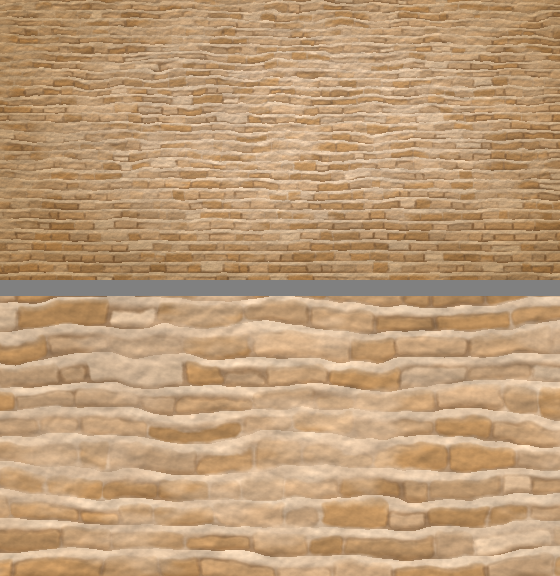
Top: the whole. Bottom: its middle third, enlarged.
Write a WebGL 2 fragment shader that draws this texture.

```glsl
#version 300 es
precision highp float;
// Weathered ancient masonry: stepped courses of worn sandstone blocks with sandy ledges.
uniform vec2 u_resolution;
out vec4 fragColor;

const vec3 SAND = vec3(0.79, 0.68, 0.56);
const vec3 PALE = vec3(0.85, 0.76, 0.65);
const vec3 TAN = vec3(0.72, 0.59, 0.45);
const vec3 OCHRE = vec3(0.67, 0.51, 0.33);
const vec3 SHADOW = vec3(0.43, 0.29, 0.16);

float hash(vec2 p) {
  vec3 q = fract(p.xyx * vec3(0.1031, 0.103, 0.0973));
  q += dot(q, q.yzx + 33.33);
  return fract((q.x + q.y) * q.z);
}

float noise(vec2 p) {
  vec2 i = floor(p), f = fract(p);
  f = f * f * (3.0 - 2.0 * f);
  return mix(mix(hash(i), hash(i + vec2(1, 0)), f.x),
             mix(hash(i + vec2(0, 1)), hash(i + vec2(1, 1)), f.x), f.y);
}

float fbm(vec2 p) {
  float sum = 0.0, amp = 0.5;
  for (int i = 0; i < 4; i++) {
    sum += amp * noise(p);
    p = mat2(1.6, 1.2, -1.2, 1.6) * p + 7.3;
    amp *= 0.5;
  }
  return sum / 0.9375;
}

float roundedBox(vec2 p, vec2 halfSize, float radius) {
  vec2 q = abs(p) - halfSize + radius;
  return length(max(q, 0.0)) + min(max(q.x, q.y), 0.0) - radius;
}

// Position of the joint to the left of a block, in block counts along its course.
float joint(float index, float course) {
  return index + 0.65 * (hash(vec2(index, course + 50.0)) - 0.5);
}

// Returns edge distance, height within the course (0..1), and the block's identity.
vec4 masonry(vec2 p, float wear) {
  // Courses are taller near the ground.
  float v = 25.0 * p.y + 5.0 * p.y * p.y + 0.35;
  float courseHeight = 1.0 / (25.0 + 10.0 * p.y);
  float course = floor(v), rise = fract(v);
  float density = mix(12.0, 18.0, hash(vec2(course, 3.0)));
  float u = p.x * density + 9.0 * hash(vec2(course, 8.0)) + 20.0;
  float index = floor(u);
  index += step(joint(index + 1.0, course), u) - step(u, joint(index, course));
  float left = joint(index, course), right = joint(index + 1.0, course);
  vec2 id = vec2(index, course);
  // Each block stops short of its course top, leaving a ledge.
  float top = 1.0 - mix(0.1, 0.32 + 0.2 * wear, hash(id + 21.0));
  vec2 halfSize = 0.5 * vec2((right - left) / density, top * courseHeight);
  vec2 local = vec2((u - 0.5 * (left + right)) / density, (rise - 0.5 * top) * courseHeight);
  float radius = mix(0.003, 0.009, wear);
  return vec4(roundedBox(local, halfSize - 0.001, radius), rise, id);
}

// Lit roughness: difference of a height field along the light direction.
float relief(vec2 p, vec2 scale, vec2 toLight) {
  return fbm(p * scale) - fbm((p + toLight) * scale);
}

void main() {
  float px = 1.0 / u_resolution.y;
  vec2 p = gl_FragCoord.xy * px;
  vec2 uv = gl_FragCoord.xy / u_resolution;

  // Upper courses are more eroded than the lower ones.
  float upper = smoothstep(0.08, 0.5, uv.y);
  float patches = fbm(p * vec2(3.2, 6.0) + 11.0);
  float wear = clamp(0.15 + 0.4 * upper + 1.3 * (patches - 0.5), 0.0, 1.0);
  vec2 bend = vec2(fbm(p * 16.0), fbm(p * vec2(9.0, 14.0) + 40.0)) - 0.5;
  vec2 warped = p + bend * vec2(0.018, 0.014 + 0.022 * upper);

  vec4 stone = masonry(warped, wear);
  float rise = stone.y;
  float tone = hash(stone.zw + 4.0);
  float edge = stone.x + 0.006 * (fbm(p * vec2(60.0, 85.0)) - 0.5) * (0.5 + wear);
  float face = 1.0 - smoothstep(-0.0015 - px, 0.001 + px, edge);

  // Stone faces over dusty ledges.
  vec3 stoneColor = mix(OCHRE, TAN, smoothstep(0.1, 0.7, tone));
  stoneColor = mix(stoneColor, PALE, 0.6 * smoothstep(0.88, 0.98, tone));
  stoneColor *= 0.95 + 0.12 * hash(stone.zw + 17.0);
  vec3 ledgeColor = mix(SAND, PALE, fbm(p * vec2(25.0, 50.0)));
  vec3 color = mix(ledgeColor, stoneColor, face);

  // Sunlit upper lip, dark upright joints and broken shadow under each block.
  float rim = smoothstep(-0.008, -0.001, edge) * face;
  color = mix(color, PALE, 0.38 * rim * smoothstep(0.4, 0.75, rise));
  float broken = smoothstep(0.25, 0.65, fbm(p * vec2(14.0, 30.0) + 70.0));
  float crack = smoothstep(-0.003 - px, 0.0005, edge) * (1.0 - smoothstep(0.55, 0.8, rise));
  float under = 1.0 - smoothstep(0.04, 0.26, rise);
  float gloom = max(crack * 0.75, under * 0.55) * (0.25 + 0.75 * broken);
  color = mix(color, SHADOW, gloom * (1.0 - 0.35 * wear));

  // Loose sand and rubble drifting over the worn areas.
  float drift = smoothstep(0.5, 0.75, fbm(p * vec2(11.0, 26.0) + 5.0) + 0.35 * (wear - 0.45));
  color = mix(color, SAND, 0.6 * drift);
  float rough = relief(p, vec2(34.0, 62.0), vec2(-0.003, 0.007));
  float grain = relief(p, vec2(95.0, 130.0), vec2(-0.002, 0.004));
  color *= 1.0 + (0.24 + 0.18 * wear) * rough + 0.17 * grain;

  // Broad staining, a paler middle and warmer, darker borders.
  color *= 0.94 + 0.13 * fbm(p * vec2(5.0, 8.0) + 90.0);
  vec2 fromMiddle = (uv - vec2(0.54, 0.55)) * vec2(1.7, 1.5);
  float border = smoothstep(0.25, 1.1, length(fromMiddle));
  color *= mix(vec3(1.05, 1.05, 1.06), vec3(0.88, 0.83, 0.73), border);
  fragColor = vec4(clamp(color, 0.0, 1.0), 1.0);
}
```
